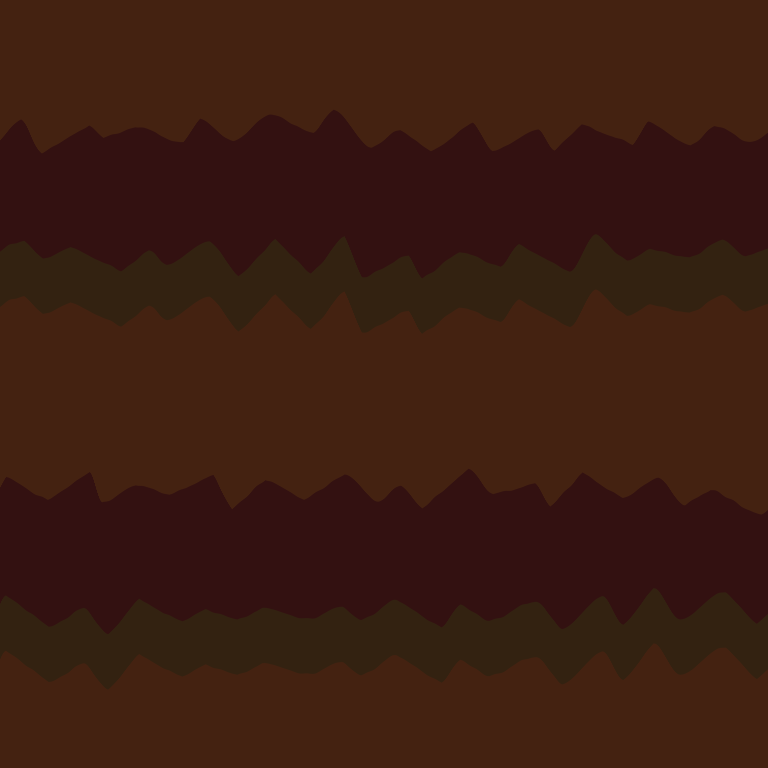
Reproduce this pattern procedurally as a Shadertoy shader.

```glsl
// Two ragged dark strata with an olive underlayer, lying across brown earth.

const vec3 EARTH = vec3(68.0, 34.0, 17.0) / 255.0;
const vec3 MAROON = vec3(51.0, 17.0, 17.0) / 255.0;
const vec3 OLIVE = vec3(51.0, 34.0, 17.0) / 255.0;

const float PERIOD = 0.467;       // height of one repeat
const float MAROON_BOTTOM = 0.202;
const float MAROON_TOP = 0.360;
const float OLIVE_DEPTH = 0.072;
const float KNOTS = 24.0;         // crests plus troughs across the canvas

// Integer hash to 0..1
float hash(int cell, int seed) {
    uint n = uint(cell) * 1597334677u ^ uint(seed) * 3812015801u;
    n = (n ^ (n >> 16)) * 2146121005u;
    n = (n ^ (n >> 15)) * 2221713035u;
    n ^= n >> 16;
    return float(n >> 8) / 16777216.0;
}

// Smooth value noise in -1..1
float valueNoise(float x, int seed) {
    int cell = int(floor(x));
    float t = smoothstep(0.0, 1.0, fract(x));
    return mix(hash(cell, seed), hash(cell + 1, seed), t) * 2.0 - 1.0;
}

// Jittered knot: position and height, alternating crest and trough
vec2 knot(int cell, int seed) {
    float side = (cell & 1) == 0 ? 1.0 : -1.0;
    float position = float(cell) + 0.5 + 0.65 * (hash(cell, seed) - 0.5);
    float height = side * mix(0.004, 0.027, hash(cell, seed + 101));
    return vec2(position, height);
}

// Ragged contour mixing rounded and pointed crests
float contour(float x, int seed) {
    float s = x * KNOTS;
    int cell = int(floor(s));
    if (s < knot(cell, seed).x) cell--;
    vec2 a = knot(cell, seed);
    vec2 b = knot(cell + 1, seed);
    float t = clamp((s - a.x) / (b.x - a.x), 0.0, 1.0);
    float ease = mix(t, smoothstep(0.0, 1.0, t), hash(cell, seed + 211));
    float drift = 0.008 * valueNoise(x * 5.0, seed + 307);
    float grain = 0.0015 * valueNoise(x * 90.0, seed + 401);
    return mix(a.y, b.y, ease) + drift + grain;
}

// Antialiased coverage above an edge
float above(float y, float edge, float pixel) {
    return smoothstep(-0.7 * pixel, 0.7 * pixel, y - edge);
}

// One stratum, in height local to its repeat
vec3 stratum(float x, float y, int row, float pixel) {
    float bottom = MAROON_BOTTOM + contour(x, row * 2 + 11);
    float top = MAROON_TOP + contour(x, row * 2 + 12);
    vec3 color = mix(EARTH, OLIVE, above(y, bottom - OLIVE_DEPTH, pixel));
    color = mix(color, MAROON, above(y, bottom, pixel));
    return mix(color, EARTH, above(y, top, pixel));
}

void mainImage(out vec4 fragColor, in vec2 fragCoord) {
    vec2 uv = fragCoord / iResolution.xy;
    float row = floor(uv.y / PERIOD);
    float localY = uv.y - row * PERIOD;
    fragColor = vec4(stratum(uv.x, localY, int(row), 1.0 / iResolution.y), 1.0);
}
```
